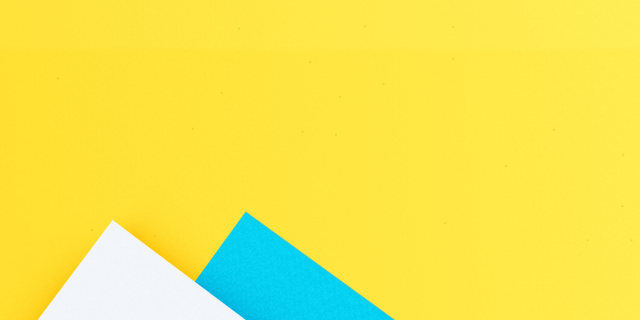
Write a Shadertoy shader that draws this background.

```glsl
// Two paper sheets, white over cyan, peeking from below on a yellow desk.
// Each sheet is a rotated right-angle corner given by a distance function;
// soft shadows decay from the white sheet, and hashed grain adds texture.

#define WHITE_APEX vec2(0.352, 0.3125)
#define CYAN_APEX vec2(0.768, 0.339)
#define WHITE_TILT 0.644
#define CYAN_TILT 0.628
#define SHADOW_WIDTH 0.045
#define GRAIN_SCALE 256.0
#define GRAIN_AMOUNT 0.012
#define SPECK_CELLS 9.0

const vec3 YELLOW_LEFT = vec3(1.0, 0.878, 0.195);
const vec3 YELLOW_RIGHT = vec3(1.0, 0.922, 0.305);
const vec3 AMBER = vec3(0.985, 0.765, 0.03);
const vec3 CYAN = vec3(0.02, 0.82, 0.95);
const vec3 DEEP_CYAN = vec3(0.0, 0.68, 0.85);
const vec3 RIM_GREY = vec3(0.45, 0.72, 0.72);
const vec3 PAPER_WHITE = vec3(0.948, 0.962, 0.978);

float hash(vec2 p) {
    return fract(sin(dot(p, vec2(127.1, 311.7))) * 43758.5453);
}

float noise(vec2 p) {
    vec2 cell = floor(p), f = fract(p);
    f = f * f * (3.0 - 2.0 * f);
    return mix(mix(hash(cell), hash(cell + vec2(1, 0)), f.x),
               mix(hash(cell + vec2(0, 1)), hash(cell + vec2(1, 1)), f.x), f.y);
}

// Coordinates along the right and left edges descending from an apex
vec2 cornerCoords(vec2 p, vec2 apex, float tilt) {
    vec2 rightEdge = vec2(cos(tilt), -sin(tilt));
    vec2 leftEdge = vec2(-sin(tilt), -cos(tilt));
    return vec2(dot(p - apex, rightEdge), dot(p - apex, leftEdge));
}

float cornerDistance(vec2 q) {
    return max(-q.x, -q.y);
}

float coverage(float d, float pixel) {
    return 1.0 - smoothstep(-0.75 * pixel, 0.75 * pixel, d);
}

// Sparse dust, one possible speck per cell
float specks(vec2 p) {
    vec2 g = p * SPECK_CELLS, cell = floor(g);
    vec2 center = 0.2 + 0.6 * vec2(hash(cell + 3.1), hash(cell + 8.7));
    float present = step(0.88, hash(cell));
    return present * (1.0 - smoothstep(0.015, 0.045, length(fract(g) - center)));
}

void mainImage(out vec4 fragColor, in vec2 fragCoord) {
    float pixel = 1.0 / iResolution.y;
    vec2 p = fragCoord * pixel;
    vec2 white = cornerCoords(p, WHITE_APEX, WHITE_TILT);
    vec2 cyan = cornerCoords(p, CYAN_APEX, CYAN_TILT);
    float whiteDist = cornerDistance(white);
    float cyanDist = cornerDistance(cyan);
    float grain = noise(p * GRAIN_SCALE) - 0.5;

    // Desk with a sideways gradient and a paler strip along the top
    float across = clamp(0.5 * p.x + 0.05 * (p.y - 0.5), 0.0, 1.0);
    vec3 color = mix(YELLOW_LEFT, YELLOW_RIGHT, across);
    color += vec3(0.0, 0.008, 0.03) * smoothstep(0.835, 0.86, p.y);
    color -= vec3(0.06, 0.07, 0.05) * specks(p);

    // Shadows on both sides of the white sheet, fading out at its apex
    float rightShade = exp(-max(-white.y, 0.0) / SHADOW_WIDTH)
                     * smoothstep(-0.01, 0.1, white.x);
    float leftShade = exp(-max(-white.x, 0.0) / SHADOW_WIDTH)
                    * smoothstep(-0.02, 0.3, white.y);
    color = mix(color, AMBER, max(0.9 * rightShade, 0.75 * leftShade));

    // Cyan sheet, shaded beside the white one, with a thin muted upper rim
    vec3 cyanColor = mix(CYAN, DEEP_CYAN, 0.85 * rightShade);
    cyanColor += 2.5 * GRAIN_AMOUNT * grain;
    cyanColor = mix(cyanColor, RIM_GREY, 0.5 * (1.0 - smoothstep(0.0, 0.006, cyan.y)));
    color = mix(color, cyanColor, coverage(cyanDist, pixel));

    // White sheet on top
    color = mix(color, PAPER_WHITE, coverage(whiteDist, pixel));

    color += GRAIN_AMOUNT * grain;
    fragColor = vec4(clamp(color, 0.0, 1.0), 1.0);
}
```
